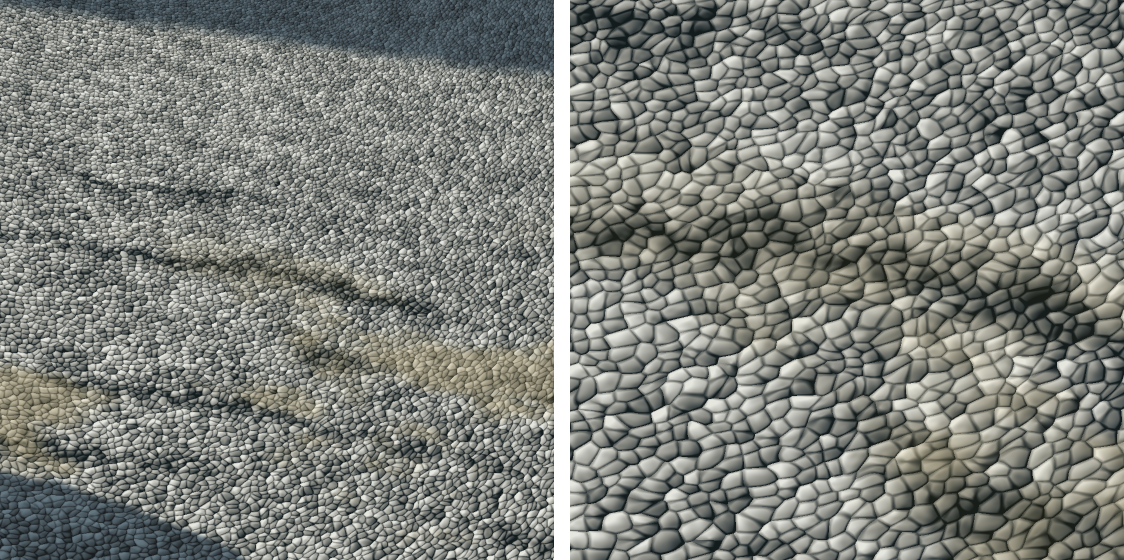
Left: the whole. Right: its middle third, enlarged.
Reproduce this texture procedurally as a WebGL 1 fragment shader.

```glsl
precision highp float;
uniform vec2 u_resolution;

// Ground and grain
const float HORIZON = 1.7;
const vec2 GRAIN_FREQ = vec2(62.0, 94.0);
const float GRAIN_TILT = 0.3;
const vec2 LIGHT_DIR = vec2(-0.55, 0.83);

// Tones
const float BASE_TONE = 0.62;
const float STONE_VARIATION = 0.34;
const float DOME_SHADING = 0.42;
const float GAP_DEPTH = 0.32;
const float RUT_DEPTH = 0.24;
const float SHADE_TONE = 0.29;
const float SHADE_CONTRAST = 0.42;

// Tints
const vec3 DARK_TINT = vec3(-0.025, 0.008, 0.015);
const vec3 PALE_TINT = vec3(0.0, 0.004, -0.025);
const vec3 SAND_TINT = vec3(0.045, 0.015, -0.045);
const vec3 SHADE_TINT = vec3(0.88, 1.04, 1.13);

// Ruts
const int RUT_COUNT = 5;
const float RUT_TOP = 0.73;
const float RUT_SPACING = 0.13;
const float RUT_SLOPE = 0.2;

vec2 hash2(vec2 p) {
  vec3 q = fract(p.xyx * vec3(0.1031, 0.1030, 0.0973));
  q += dot(q, q.yzx + 33.33);
  return fract((q.xx + q.yz) * q.zy);
}

float noise(vec2 p) {
  vec2 i = floor(p);
  vec2 f = fract(p);
  f = f * f * (3.0 - 2.0 * f);
  float low = mix(hash2(i).x, hash2(i + vec2(1.0, 0.0)).x, f.x);
  float high = mix(hash2(i + vec2(0.0, 1.0)).x, hash2(i + 1.0).x, f.x);
  return mix(low, high, f.y);
}

float fbm(vec2 p) {
  float sum = 0.0;
  float amp = 0.53;
  for (int i = 0; i < 4; i++) {
    sum += amp * noise(p);
    p = p * 2.03 + 17.3;
    amp *= 0.5;
  }
  return sum;
}

mat2 rotation(float a) {
  return mat2(cos(a), -sin(a), sin(a), cos(a));
}

// Conformal perspective: grains shrink evenly towards the horizon
vec2 groundPlane(vec2 uv) {
  vec2 d = vec2(uv.x - 0.5, HORIZON - uv.y);
  return HORIZON * vec2(atan(d.x, d.y), -log(length(d) / HORIZON)) + 3.0;
}

// Tone offset of domed stones separated by dark gaps
float pebbles(vec2 p) {
  vec2 cell = floor(p);
  vec2 nearest = vec2(0.0);
  vec2 id = vec2(0.0);
  float first = 8.0;
  float second = 8.0;
  for (int y = -1; y <= 1; y++) {
    for (int x = -1; x <= 1; x++) {
      vec2 c = cell + vec2(float(x), float(y));
      vec2 d = p - c - 0.1 - 0.8 * hash2(c);
      float dist = length(d);
      if (dist < first) {
        second = first;
        first = dist;
        nearest = d;
        id = c;
      } else {
        second = min(second, dist);
      }
    }
  }
  float gap = 1.0 - smoothstep(0.0, 0.32, second - first);
  float stone = hash2(id + 71.0).y - 0.5;
  return STONE_VARIATION * stone + DOME_SHADING * dot(nearest, LIGHT_DIR) - GAP_DEPTH * gap;
}

// Broken dark furrows that fall to the right
float ruts(vec2 uv) {
  float dark = 0.0;
  float wiggle = 0.07 * (fbm(uv * vec2(4.0, 3.0) + 5.0) - 0.5);
  float ragged = 0.03 * (noise(uv * vec2(35.0, 60.0)) - 0.5);
  for (int i = 0; i < RUT_COUNT; i++) {
    float k = float(i);
    float d = uv.y - RUT_TOP + RUT_SPACING * k + RUT_SLOPE * uv.x + wiggle + ragged;
    float present = smoothstep(0.42, 0.68, noise(vec2(uv.x * 4.5 + 9.7 * k, 3.0 + k * 2.3)));
    dark += present * exp(-d * d / 0.00012);
  }
  return min(dark, 1.0);
}

// Cast shade along the top and in the lower left corner
float shade(vec2 uv) {
  float ragged = 0.022 * (fbm(uv * vec2(18.0, 30.0)) - 0.5);
  float top = uv.y - (0.99 - 0.13 * uv.x) + ragged;
  float corner = 0.16 - 0.2 * uv.x - 0.35 * uv.x * uv.x - uv.y + ragged;
  return max(smoothstep(-0.016, 0.016, top), smoothstep(-0.008, 0.008, corner));
}

vec3 gravel(vec2 uv) {
  vec2 ground = groundPlane(uv);
  vec2 grain = rotation(GRAIN_TILT) * ground * GRAIN_FREQ.x;
  grain.y *= GRAIN_FREQ.y / GRAIN_FREQ.x;
  grain += 0.7 * vec2(noise(grain * 0.6), noise(grain * 0.6 + 40.0));

  vec2 drift = rotation(-0.2) * uv;
  float sand = smoothstep(0.52, 0.72, fbm(drift * vec2(4.0, 10.0) + 2.0));
  sand *= 1.0 - smoothstep(0.4, 0.65, uv.y);
  float clumps = fbm(rotation(-0.15) * ground * vec2(9.0, 22.0)) - 0.5;
  float grit = noise(grain * 2.3) - 0.5;

  float contrast = mix(1.08, 0.85, uv.y) * (1.0 - 0.4 * sand);
  float tone = BASE_TONE + contrast * (pebbles(grain) + 0.16 * grit);
  tone += 0.24 * clumps - RUT_DEPTH * ruts(uv) - 0.03 * sand;
  tone = clamp(tone, 0.1, 0.9);

  vec3 lit = tone + mix(DARK_TINT, PALE_TINT, smoothstep(0.2, 0.6, tone)) + sand * SAND_TINT;
  vec3 shaded = (SHADE_TONE + SHADE_CONTRAST * (tone - 0.53)) * SHADE_TINT;
  return mix(lit, shaded, shade(uv));
}

void main() {
  // Four samples per pixel soften the grain edges
  vec3 color = vec3(0.0);
  for (int i = 0; i < 4; i++) {
    float k = float(i);
    vec2 offset = 0.6 * (vec2(mod(k, 2.0), floor(k / 2.0)) - 0.5);
    color += 0.25 * gravel((gl_FragCoord.xy + offset) / u_resolution.y);
  }
  gl_FragColor = vec4(color, 1.0);
}
```
